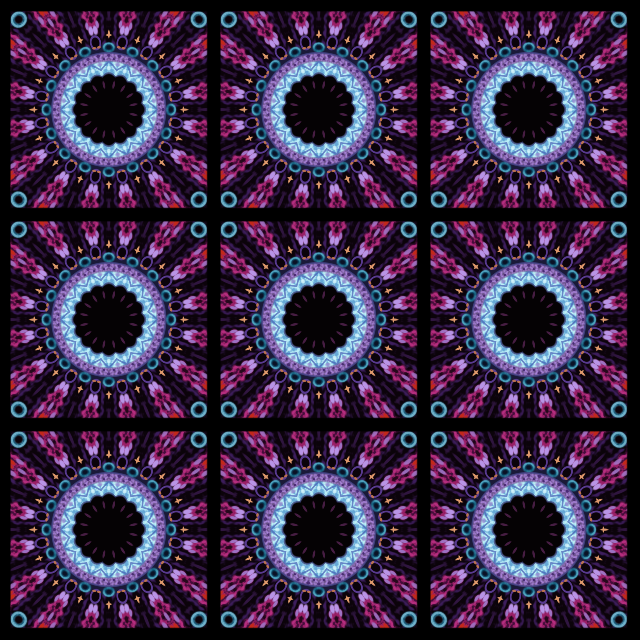
Give the GLSL for this pattern, as a three.js fragment shader.

```glsl
// Three by three square tiles on black, each holding the same jewelled mandala.
// Every tile is folded into sixteen mirrored sectors; rings, jewels and rays
// are layered on the two mirror axes and textured with folded gradient noise.
varying vec2 vUv;

vec2 hashGradient(vec2 cell) {
  float h = fract(sin(dot(cell, vec2(127.1, 311.7))) * 43758.5);
  return vec2(cos(6.2832 * h), sin(6.2832 * h));
}

float gradientNoise(vec2 p) {
  vec2 i = floor(p), f = fract(p);
  vec2 u = f * f * f * (f * (f * 6.0 - 15.0) + 10.0);
  vec2 e = vec2(1.0, 0.0);
  float low = mix(dot(hashGradient(i), f), dot(hashGradient(i + e), f - e), u.x);
  float high = mix(dot(hashGradient(i + e.yx), f - e.yx),
                   dot(hashGradient(i + 1.0), f - 1.0), u.x);
  return mix(low, high, u.y);
}

// Soft ellipse, 1 inside and 0 outside
float blob(vec2 p, vec2 center, vec2 size) {
  return 1.0 - smoothstep(0.55, 1.15, length((p - center) / size));
}

float line(float d, float width) {
  return 1.0 - smoothstep(0.3 * width, width, abs(d));
}

float band(float x, float low, float high) {
  return smoothstep(low - 0.012, low + 0.012, x) * (1.0 - smoothstep(high - 0.012, high + 0.012, x));
}

vec3 mandala(vec2 p) {
  float sector = 3.14159 / 16.0;
  float r = length(p);
  float t = abs(mod(atan(p.y, p.x) + sector, 2.0 * sector) - sector);
  vec2 a = r * vec2(cos(t), sin(t));                    // along the spoke axis
  vec2 b = r * vec2(cos(sector - t), sin(sector - t));  // along the ray axis
  float grain = gradientNoise(a * vec2(17.0, 24.0) + 3.0);
  float fine = gradientNoise(a * 43.0 + 9.0);

  vec3 black = vec3(0.045, 0.012, 0.04);
  vec3 violet = vec3(0.22, 0.10, 0.30);
  vec3 lilac = vec3(0.62, 0.48, 0.80);
  vec3 teal = vec3(0.16, 0.44, 0.56);
  vec3 ice = vec3(0.60, 0.84, 0.92);
  vec3 magenta = vec3(0.60, 0.12, 0.40);

  // Dark spokes with violet streaks
  vec3 color = mix(black, violet, 0.7 * smoothstep(0.0, 0.5, grain));
  color = mix(color, vec3(0.27, 0.13, 0.42), 0.75 * line(a.y - 0.075 * r, 0.026) * smoothstep(-0.35, 0.25, grain));
  color = mix(color, violet, 0.8 * blob(a, vec2(1.0, 0.0), vec2(0.10, 0.018)));
  color = mix(color, black, blob(a, vec2(0.87, 0.036), vec2(0.075, 0.018)));

  // Magenta rays with lilac flakes, dark lozenges and red tips
  float width = 0.055 + 0.13 * (r - 0.8) + 0.014 * cos(r * 58.0);
  float ray = (1.0 - smoothstep(-0.018, 0.018, b.y - width)) * smoothstep(0.76, 0.83, r);
  vec3 petal = mix(vec3(0.27, 0.05, 0.23), magenta, smoothstep(-0.3, 0.2, grain + 0.6 * fine));
  petal = mix(petal, vec3(0.78, 0.22, 0.56), 0.6 * line(b.y - 0.75 * width, 0.02));
  color = mix(color, petal, ray);
  color = mix(color, black, 0.8 * blob(b, vec2(0.93, 0.0), vec2(0.045, 0.02)));
  color = mix(color, black, 0.7 * blob(b, vec2(1.04, 0.035), vec2(0.03, 0.018)));
  color = mix(color, lilac + 0.1, blob(b, vec2(0.815, 0.022), vec2(0.055, 0.028)));
  color = mix(color, lilac, 0.9 * blob(b, vec2(0.87, 0.052), vec2(0.045, 0.018)));
  color = mix(color, lilac, 0.85 * blob(b, vec2(1.06, 0.0), vec2(0.06, 0.02)));
  color = mix(color, lilac, 0.8 * blob(b, vec2(1.13, 0.07), vec2(0.055, 0.025)));
  color = mix(color, vec3(0.76, 0.16, 0.10), blob(b, vec2(1.21, 0.02), vec2(0.065, 0.026)));

  // Corner jewels
  float corner = length((a - vec2(1.29, 0.0)) / vec2(0.085, 0.09));
  color = mix(color, teal + 0.25 * fine, 1.0 - smoothstep(0.8, 1.1, corner));
  color = mix(color, black, 1.0 - smoothstep(0.3, 0.65, corner));
  color = mix(color, ice, 0.6 * line(corner - 0.8, 0.2));

  // Teal jewels around the collar
  color = mix(color, vec3(0.10, 0.10, 0.22), band(r, 0.56, 0.66));
  float jewel = length((a - vec2(0.63, 0.0)) / vec2(0.052, 0.062));
  color = mix(color, teal + 0.3 * grain, 1.0 - smoothstep(0.8, 1.2, jewel));
  color = mix(color, vec3(0.04, 0.07, 0.15), 1.0 - smoothstep(0.25, 0.7, jewel));
  color = mix(color, vec3(0.35, 0.70, 0.80), 0.7 * line(jewel - 0.8, 0.22) * smoothstep(0.59, 0.65, r));

  // Dark ovals rimmed in violet and amber
  float oval = length((b - vec2(0.69, 0.0)) / vec2(0.065, 0.048));
  color = mix(color, black, 1.0 - smoothstep(0.75, 1.05, oval));
  color = mix(color, vec3(0.38, 0.25, 0.62), 0.9 * line(oval - 1.0, 0.28));
  color = mix(color, vec3(0.80, 0.48, 0.28), 0.85 * blob(b, vec2(0.638, 0.024), vec2(0.014, 0.023)));

  // Peach sparks
  float spark = max(blob(a, vec2(0.765, 0.0), vec2(0.046, 0.013)),
                    blob(a, vec2(0.755, 0.0), vec2(0.011, 0.034)));
  color = mix(color, vec3(0.96, 0.66, 0.46), 0.9 * spark);

  // Lilac ring with violet beads
  color = mix(color, lilac * (0.86 + 0.5 * fine), band(r, 0.485, 0.572));
  float beads = max(blob(a, vec2(0.55, 0.0), vec2(0.019, 0.020)), blob(b, vec2(0.55, 0.0), vec2(0.019, 0.020)));
  beads = max(beads, blob(a, vec2(0.511, 0.05), vec2(0.012, 0.014)));
  color = mix(color, vec3(0.25, 0.13, 0.42), 0.85 * beads);
  color = mix(color, vec3(0.30, 0.30, 0.60), 0.6 * line(r - 0.575, 0.014));

  // Icy ring crossed by a blue zigzag
  vec3 glass = mix(vec3(0.40, 0.66, 0.84), vec3(0.74, 0.94, 0.97), smoothstep(-0.35, 0.35, grain + 0.5 * fine));
  color = mix(color, glass, band(r, 0.34, 0.488));
  float zigzag = r - mix(0.485, 0.405, t / sector);
  color = mix(color, vec3(0.30, 0.40, 0.72), 0.75 * line(zigzag, 0.017));
  color = mix(color, lilac, 0.6 * blob(b, vec2(0.465, 0.0), vec2(0.022, 0.03)));
  color = mix(color, vec3(0.88, 0.99, 1.0), 0.7 * blob(a, vec2(0.42, 0.0), vec2(0.026, 0.022)));

  // Scalloped dark center with faint petals
  float rim = r - 0.335 - 0.032 * cos(8.0 * t);
  color = mix(color, vec3(0.20, 0.22, 0.45), 0.8 * line(rim, 0.018));
  color = mix(color, vec3(0.018, 0.006, 0.016), 1.0 - smoothstep(-0.014, 0.004, rim));
  color = mix(color, vec3(0.36, 0.15, 0.34), 0.75 * blob(b, vec2(0.255, 0.0), vec2(0.045, 0.014)));
  return color;
}

void main() {
  // Tile pitch 0.328, rescaled so each square spans -1 to 1
  vec2 p = (fract((vUv - vec2(0.170, 0.1725)) / 0.328125 + 0.5) - 0.5) * 2.1266;
  float square = 1.0 - smoothstep(0.985, 1.005, max(abs(p.x), abs(p.y)));
  gl_FragColor = vec4(mandala(p + 0.00001) * square, 1.0);
}
```
